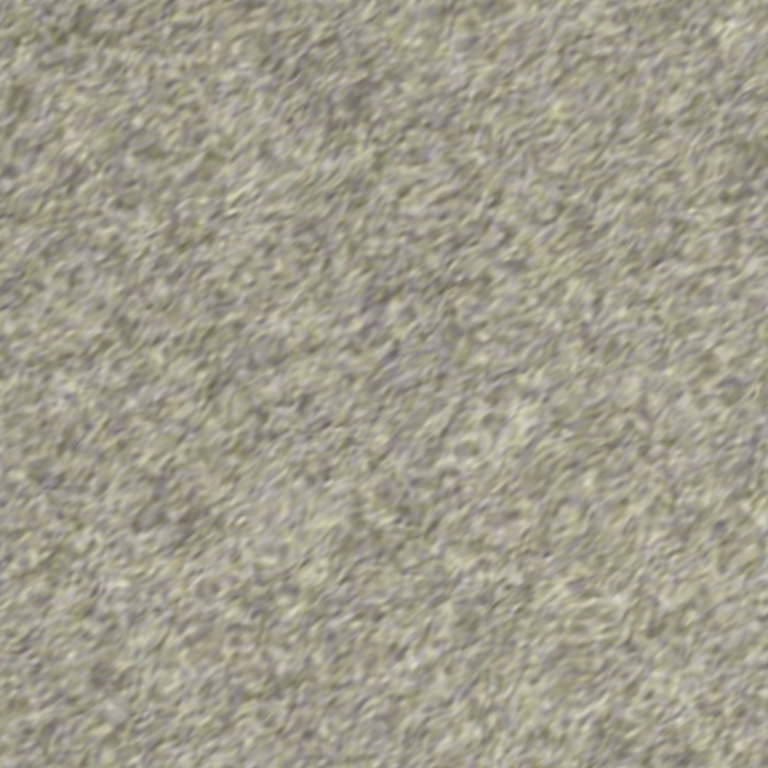
Reproduce this texture procedurally as a WebGL 1 fragment shader.

```glsl
precision highp float;
// Soft matted stone-grey fibres, leaning diagonally, with faint yellow flecks.

uniform vec2 u_resolution;

const vec3 BASE_COLOR = vec3(0.630, 0.614, 0.553);
const vec3 TONE_RANGE = vec3(0.132, 0.136, 0.122);
const vec3 YELLOW_TINT = vec3(0.008, 0.010, -0.050);
const vec3 ROSE_TINT = vec3(0.008, -0.006, 0.004);

float hash(vec2 cell) {
  vec3 q = fract(cell.xyx * 0.1031);
  q += dot(q, q.yzx + 33.33);
  return fract((q.x + q.y) * q.z);
}

// Smooth value noise from -1 to 1
float noise(vec2 p) {
  vec2 cell = floor(p);
  vec2 f = fract(p);
  vec2 w = f * f * (3.0 - 2.0 * f);
  float low = mix(hash(cell), hash(cell + vec2(1.0, 0.0)), w.x);
  float high = mix(hash(cell + vec2(0.0, 1.0)), hash(cell + 1.0), w.x);
  return 2.0 * mix(low, high, w.y) - 1.0;
}

// Noise stretched along an angle; size is the grain length and width
float grain(vec2 p, float degrees, vec2 size, float seed) {
  float angle = radians(degrees);
  vec2 along = vec2(cos(angle), sin(angle));
  vec2 across = vec2(-along.y, along.x);
  return noise(vec2(dot(p, along), dot(p, across)) / size + seed);
}

// Gentle displacement that bends the fibres
vec2 bend(vec2 p, float frequency, float amount) {
  vec2 q = p * frequency;
  return p + amount * vec2(noise(q + 17.3), noise(q + 61.8));
}

// Brightness built from fine fibres, short flecks, clumps and broad patches
float fibreTone(vec2 p) {
  float fine = grain(p, 29.0, vec2(0.0145, 0.0064), 11.2)
             + grain(p, 49.0, vec2(0.0135, 0.0062), 83.7);
  float flecks = grain(p, 38.0, vec2(0.0100, 0.0070), 263.4);
  float clumps = grain(p, 42.0, vec2(0.026, 0.016), 141.5);
  float patches = grain(p, 55.0, vec2(0.10, 0.07), 207.1);
  return 0.60 * fine + 0.42 * flecks + 0.32 * clumps + 0.18 * patches;
}

void main() {
  vec2 uv = gl_FragCoord.xy / min(u_resolution.x, u_resolution.y);
  vec2 p = bend(bend(uv, 11.0, 0.007), 38.0, 0.0028);

  // Light falls off towards the upper left
  float tone = fibreTone(p) + 0.14 * (uv.x - uv.y);

  // Colour flecks are slightly rounder than the fibres
  float yellow = 0.80 * grain(p, 36.0, vec2(0.0125, 0.0080), 301.4)
               + 0.35 * grain(p, 62.0, vec2(0.022, 0.015), 353.9);
  float rose = grain(p, 30.0, vec2(0.020, 0.014), 419.6);

  // Sparse pale strands catch the light
  float strand = grain(p, 37.0, vec2(0.019, 0.0075), 487.3);
  tone += 0.35 * smoothstep(0.45, 0.95, strand) - 0.03;

  vec3 color = BASE_COLOR + TONE_RANGE * tone
             + YELLOW_TINT * yellow + ROSE_TINT * rose;
  gl_FragColor = vec4(clamp(color, 0.0, 1.0), 1.0);
}
```
